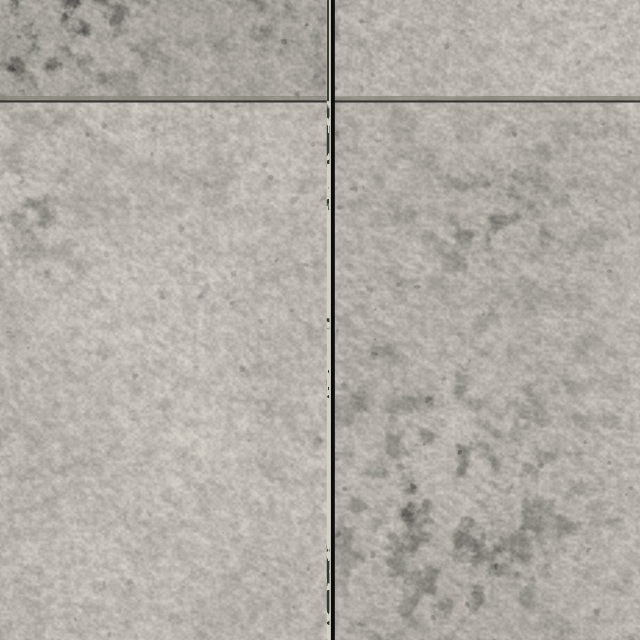
Write a WebGL 2 fragment shader that draws this texture.

```glsl
#version 300 es
precision highp float;
// Four worn concrete slabs meeting at a dark vertical and a thin horizontal joint.
uniform vec2 u_resolution;
out vec4 fragColor;

float hash(vec2 p) {
  return fract(sin(dot(p, vec2(127.1, 311.7))) * 43758.545);
}

float noise(vec2 p) {
  vec2 i = floor(p), f = fract(p);
  f = f * f * (3.0 - 2.0 * f);
  return mix(mix(hash(i), hash(i + vec2(1, 0)), f.x),
             mix(hash(i + vec2(0, 1)), hash(i + 1.0), f.x), f.y);
}

float fbm(vec2 p) {
  float sum = 0.0, amp = 0.533;
  for (int i = 0; i < 4; i++) {
    sum += amp * noise(p);
    p = mat2(1.6, 1.2, -1.2, 1.6) * p + 5.3;
    amp *= 0.5;
  }
  return sum;
}

// Soft-edged strip between a and b.
float strip(float x, float a, float b, float px) {
  return smoothstep(a - px, a + px, x) - smoothstep(b - px, b + px, x);
}

// Round falloff that marks where dirt gathers.
float patchAt(vec2 p, vec2 center, float radius) {
  vec2 d = (p - center) / radius;
  return exp(-dot(d, d));
}

// Small irregular pits scattered one per cell.
float pits(vec2 p, float cells) {
  float dark = 0.0;
  vec2 home = floor(p * cells);
  for (int y = -1; y <= 1; y++)
    for (int x = -1; x <= 1; x++) {
      vec2 cell = home + vec2(x, y);
      vec2 center = cell + vec2(hash(cell + 3.1), hash(cell + 8.7));
      float radius = mix(0.05, 0.16, hash(cell + 5.9));
      float d = length(p * cells - center) + 0.16 * (noise(p * 210.0) - 0.5);
      float present = step(0.83, hash(cell + 1.7));
      dark = max(dark, present * (1.0 - smoothstep(radius * 0.3, radius * 1.4, d)));
    }
  return dark;
}

void main() {
  vec2 uv = gl_FragCoord.xy / u_resolution;
  float px = 0.6 / min(u_resolution.x, u_resolution.y);
  vec2 joint = vec2(0.5195, 0.842);
  vec2 d = uv - joint;
  vec2 tile = step(joint, uv);
  vec2 p = uv + tile * vec2(3.7, 6.1);

  // Slab tone, broad clouds and fine mottling
  float tone = mix(mix(0.732, 0.71, tile.x), mix(0.675, 0.735, tile.x), tile.y);
  tone += 0.10 * (fbm(p * 7.0) - 0.5);
  vec2 slanted = mat2(0.85, 0.5, -0.5, 0.85) * p;
  tone += 0.17 * (fbm(slanted * vec2(85.0, 120.0)) - 0.5);
  tone += 0.08 * (noise(p * 230.0) - 0.5);

  // Dirt clusters, heaviest at the upper left and lower right
  float dirt = 0.1 + 0.9 * patchAt(uv, vec2(0.08, 0.99), 0.13)
    + 0.55 * patchAt(uv, vec2(0.47, 0.99), 0.09)
    + 0.45 * patchAt(uv, vec2(0.02, 0.67), 0.08)
    + tile.x * (1.0 - tile.y) * (0.5 * patchAt(uv, vec2(0.7, 0.2), 0.22)
    + 0.4 * patchAt(uv, vec2(0.78, 0.66), 0.13));
  float blotch = smoothstep(0.46, 0.76, fbm(p * 38.0));
  tone -= dirt * (0.32 * blotch + 0.03);
  tone -= pits(p, 26.0) * (0.09 + 0.12 * dirt);
  float spotEdge = length(uv - vec2(0.638, 0.196)) + 0.022 * (fbm(uv * 70.0) - 0.5);
  tone -= 0.3 * (1.0 - smoothstep(0.003, 0.02, spotEdge));
  vec3 color = tone * vec3(1.015, 0.99, 0.95);

  // Horizontal joint with a shaded bevel above it
  float bevel = strip(d.y, 0.001, 0.008, px);
  color = mix(color, vec3(0.53, 0.52, 0.49), bevel * (0.5 + 0.4 * noise(uv * vec2(30.0, 300.0))));
  color = mix(color, vec3(0.17, 0.17, 0.16), 0.92 * strip(d.y, -0.0022, 0.0012, px));

  // Pale left lip, chipped below the crossing and lined above it
  color = mix(color, vec3(0.83, 0.83, 0.78), 0.9 * strip(d.x, -0.009, -0.002, px));
  float wear = 0.58 * noise(vec2(uv.y * 18.0, 4.0)) + 0.42 * noise(vec2(uv.y * 150.0, uv.x * 300.0));
  float chips = smoothstep(0.57, 0.64, wear) * strip(d.x, -0.009, -0.0048, px);
  float edgeLine = strip(d.x, -0.0085, -0.0055, px);
  color = mix(color, vec3(0.13, 0.14, 0.12), 0.88 * mix(chips, edgeLine, tile.y));

  // Deep vertical joint
  color = mix(color, vec3(0.05, 0.05, 0.045), strip(d.x, -0.0025, 0.0036, px));
  fragColor = vec4(clamp(color, 0.0, 1.0), 1.0);
}
```
